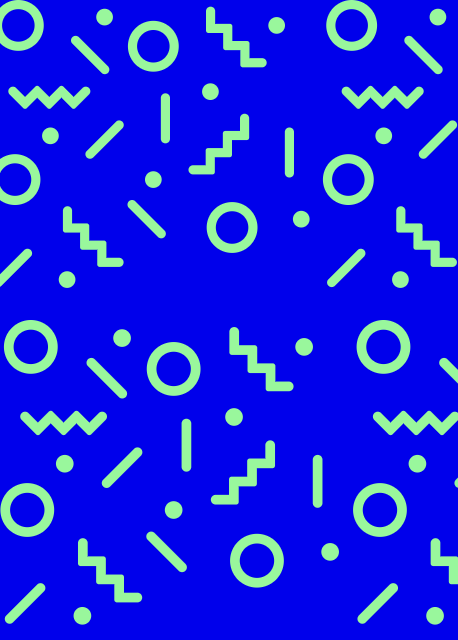
A Shadertoy shader for this pattern:

```glsl
// Retro confetti: mint rings, dots, bars, stairs and zigzags in two rows on blue.

const float CANVAS_HEIGHT = 768.0;  // design units, y pointing down
const float PERIOD = 400.0;         // horizontal repeat of the motif
const float HALF_STROKE = 5.5;
const float DOT_RADIUS = 10.0;
const float RING_RADIUS = 25.0;
const float STEP_LENGTH = 20.6;
const vec3 BLUE = vec3(0.0, 0.0, 0.92);
const vec3 MINT = vec3(0.60, 0.97, 0.61);

const vec2 RINGS[4] = vec2[4](
    vec2(22.0, 30.5), vec2(184.0, 55.5), vec2(18.0, 215.5), vec2(278.5, 273.0));
const vec2 DOTS[7] = vec2[7](
    vec2(125.5, 20.5), vec2(332.0, 30.5), vec2(252.5, 110.0), vec2(60.5, 163.0),
    vec2(184.0, 215.5), vec2(361.5, 263.0), vec2(80.5, 335.5));
// Bars: centre in xy, half extent in zw
const vec4 BARS[6] = vec4[6](
    vec4(108.2, 66.0, 17.5, 17.5), vec4(176.0, 263.0, 17.5, 17.5),
    vec4(125.5, 167.5, 17.5, -17.5), vec4(15.5, 321.5, 17.5, -17.5),
    vec4(198.5, 142.0, 0.0, 24.5), vec4(347.3, 183.0, 0.0, 24.5));
// Stairs: start in xy, horizontal direction in z
const vec3 STAIRS[3] = vec3[3](
    vec3(252.7, 13.5, 1.0), vec3(81.0, 253.0, 1.0), vec3(293.5, 142.0, -1.0));
const vec2 ZIGZAG_START = vec2(15.5, 109.5);

// Offset from an anchor to p, wrapped around the horizontal repeat
vec2 wrappedOffset(vec2 p, vec2 anchor, float period) {
    vec2 d = p - anchor;
    d.x = mod(d.x + 0.5 * period, period) - 0.5 * period;
    return d;
}

float sdSegment(vec2 p, vec2 a, vec2 b) {
    vec2 ab = b - a;
    float t = clamp(dot(p - a, ab) / dot(ab, ab), 0.0, 1.0);
    return length(p - a - ab * t);
}

float sdRoundedSquare(vec2 p, float halfSize, float corner) {
    vec2 q = abs(p) - halfSize + corner;
    return length(max(q, 0.0)) + min(max(q.x, q.y), 0.0) - corner;
}

// Alternating vertical and horizontal strokes with slightly rounded corners
float sdStair(vec2 p, int strokes, float stepLength, float halfStroke) {
    float d = 1e4;
    vec2 a = vec2(0.0);
    for (int i = 0; i < strokes; i++) {
        vec2 b = a + stepLength * (i % 2 == 0 ? vec2(0.0, 1.0) : vec2(1.0, 0.0));
        d = min(d, sdSegment(p, a, b) - halfStroke);
        if (i > 0) d = min(d, sdRoundedSquare(p - a, halfStroke, 0.55 * halfStroke));
        a = b;
    }
    return d;
}

// Distance to the nearest shape of one motif row
float sdMotif(vec2 p, float period) {
    float d = 1e4;
    for (int i = 0; i < RINGS.length(); i++) {
        float r = length(wrappedOffset(p, RINGS[i], period));
        d = min(d, abs(r - RING_RADIUS) - HALF_STROKE);
    }
    for (int i = 0; i < DOTS.length(); i++) {
        d = min(d, length(wrappedOffset(p, DOTS[i], period)) - DOT_RADIUS);
    }
    for (int i = 0; i < BARS.length(); i++) {
        vec2 q = wrappedOffset(p, BARS[i].xy, period);
        d = min(d, sdSegment(q, -BARS[i].zw, BARS[i].zw) - HALF_STROKE);
    }
    for (int i = 0; i < STAIRS.length(); i++) {
        vec2 q = wrappedOffset(p, STAIRS[i].xy, period);
        q.x *= STAIRS[i].z;
        d = min(d, sdStair(q, 6, STEP_LENGTH, HALF_STROKE));
    }
    // The zigzag is a stair turned by 45 degrees
    vec2 z = wrappedOffset(p, ZIGZAG_START, period);
    z = vec2(z.x - z.y, z.x + z.y) * sqrt(0.5);
    return min(d, sdStair(z, 6, STEP_LENGTH, HALF_STROKE));
}

void mainImage(out vec4 fragColor, in vec2 fragCoord) {
    float unitsPerPixel = CANVAS_HEIGHT / iResolution.y;
    vec2 p = vec2(fragCoord.x, iResolution.y - fragCoord.y) * unitsPerPixel;

    // The lower row is shifted and slightly larger
    bool lowerRow = p.y > 365.0;
    float scale = lowerRow ? 1.058 : 1.0;
    vec2 origin = lowerRow ? vec2(13.7, 384.0) : vec2(0.0);

    float d = sdMotif((p - origin) / scale, PERIOD) * scale;
    float coverage = clamp(0.5 - d / unitsPerPixel, 0.0, 1.0);
    fragColor = vec4(mix(BLUE, MINT, coverage), 1.0);
}
```
